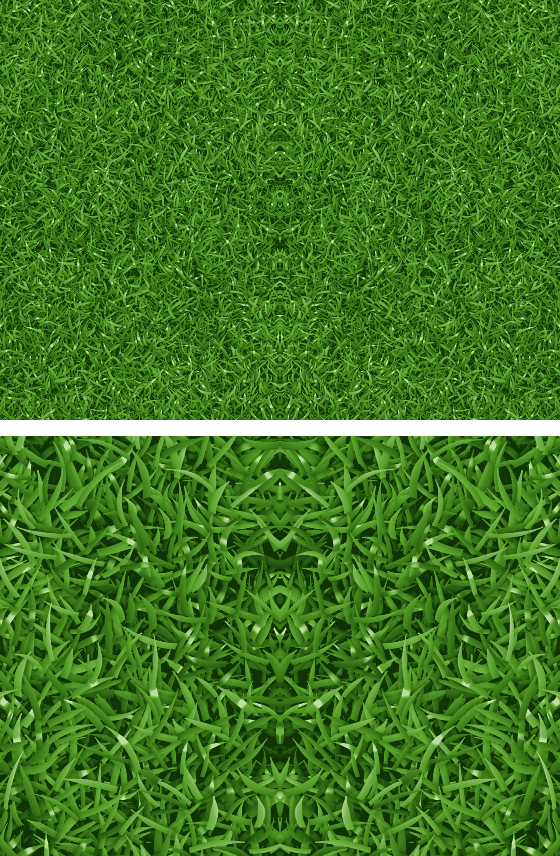
Top: the whole. Bottom: its middle third, enlarged.
Give the GLSL for this texture, as a WebGL 2 fragment shader.

```glsl
#version 300 es
precision highp float;
// Dense lawn of short curved grass blades, mirrored about the vertical centre line.
uniform vec2 u_resolution;
out vec4 fragColor;

// Lengths are fractions of the canvas height.
const int LAYERS = 15;
const float CELL = 0.030;
const vec2 HALF_LENGTH = vec2(0.011, 0.024);  // shortest, longest
const vec2 HALF_WIDTH = vec2(0.0018, 0.0034); // thinnest, widest
const float MAX_LEAN = 1.45;                  // radians away from upright
const float MAX_BEND = 0.005;
const float SHADOW_REACH = 0.0045;
const float SHADOW_DEPTH = 0.45;
const float GLINT_SHARE = 0.22;
const float PATCH_SCALE = 9.0;
const float PATCH_STRENGTH = 0.5;

// Tone ramp, from the soil shade to the wet highlights.
const vec3 RAMP[7] = vec3[7](
  vec3(0.06, 0.20, 0.02), vec3(0.13, 0.33, 0.05), vec3(0.21, 0.44, 0.08),
  vec3(0.28, 0.54, 0.12), vec3(0.38, 0.65, 0.19), vec3(0.49, 0.71, 0.35),
  vec3(0.74, 0.87, 0.62));

// Integer hash giving three values from 0 to 1.
vec3 hash3(ivec3 key) {
  uvec3 v = uvec3(key) * 1664525u + 1013904223u;
  v.x += v.y * v.z; v.y += v.z * v.x; v.z += v.x * v.y;
  v ^= v >> 16u;
  v.x += v.y * v.z; v.y += v.z * v.x; v.z += v.x * v.y;
  return vec3(v >> 8u) / 16777216.0;
}

float valueNoise(vec2 p) {
  ivec2 i = ivec2(floor(p));
  vec2 f = smoothstep(0.0, 1.0, fract(p));
  float a = hash3(ivec3(i, 99)).x;
  float b = hash3(ivec3(i + ivec2(1, 0), 99)).x;
  float c = hash3(ivec3(i + ivec2(0, 1), 99)).x;
  float d = hash3(ivec3(i + ivec2(1, 1), 99)).x;
  return mix(mix(a, b, f.x), mix(c, d, f.x), f.y);
}

// Lays one blade over the tone already there; p is relative to its middle.
float drawBlade(float tone, vec2 p, vec3 shape, vec3 look, float height, float pixel) {
  float lean = (shape.z * 2.0 - 1.0) * MAX_LEAN;
  vec2 axis = vec2(sin(lean), cos(lean));
  vec2 q = vec2(p.x * axis.y - p.y * axis.x, dot(p, axis));
  float halfLength = mix(HALF_LENGTH.x, HALF_LENGTH.y, look.x);
  float along = clamp(q.y / halfLength, -1.0, 1.0);
  q.x += (fract(look.x * 17.0) * 2.0 - 1.0) * MAX_BEND * (along * along - 0.4);

  float width = mix(HALF_WIDTH.x, HALF_WIDTH.y, look.y * look.y);
  float taper = 1.0 - 0.8 * smoothstep(0.0, 1.0, along);
  float dist = max(abs(q.x) - width * taper, abs(q.y) - halfLength);
  float cover = 1.0 - smoothstep(-0.5 * pixel, 0.5 * pixel, dist);
  float shadow = 1.0 - smoothstep(0.0, SHADOW_REACH, dist);

  // Higher blades, tips and the sunlit side are lighter.
  float side = clamp(q.x / width, -1.0, 1.0);
  float lit = 0.2 + 2.2 * height + 2.7 * look.z + 0.75 * along - 0.6 * side;
  float glintAt = fract(look.y * 23.0) * 1.4 - 0.5;
  float glint = 1.0 - smoothstep(0.05, 0.28, abs(along - glintAt));
  lit += 2.8 * glint * step(fract(look.z * 31.0), GLINT_SHARE);
  return mix(tone - SHADOW_DEPTH * shadow * step(0.0, tone), lit, cover);
}

vec3 rampColour(float tone) {
  float t = clamp(tone, 0.0, 5.999);
  int i = int(t);
  return mix(RAMP[i], RAMP[i + 1], fract(t));
}

void main() {
  float pixel = 1.0 / u_resolution.y;
  vec2 p = gl_FragCoord.xy * pixel;
  p.x = abs(p.x - 0.5 * u_resolution.x * pixel); // mirrored halves

  // Blades from the soil upward, each layer on its own shifted grid.
  float tone = 0.3;
  for (int layer = 0; layer < LAYERS; layer++) {
    float height = float(layer) / float(LAYERS - 1);
    vec2 grid = p / CELL + hash3(ivec3(layer, 7, 3)).xy;
    ivec2 home = ivec2(floor(grid));
    for (int y = -1; y <= 1; y++) {
      for (int x = -1; x <= 1; x++) {
        ivec2 cell = home + ivec2(x, y);
        vec3 shape = hash3(ivec3(cell, layer));
        vec3 look = hash3(ivec3(cell, layer + 128));
        vec2 local = (grid - vec2(cell) - shape.xy) * CELL;
        tone = drawBlade(tone, local, shape, look, height, pixel);
      }
    }
  }

  // Soft uneven patches across the lawn.
  tone += (valueNoise(p * PATCH_SCALE) - 0.5) * PATCH_STRENGTH;
  fragColor = vec4(rampColour(tone), 1.0);
}
```
